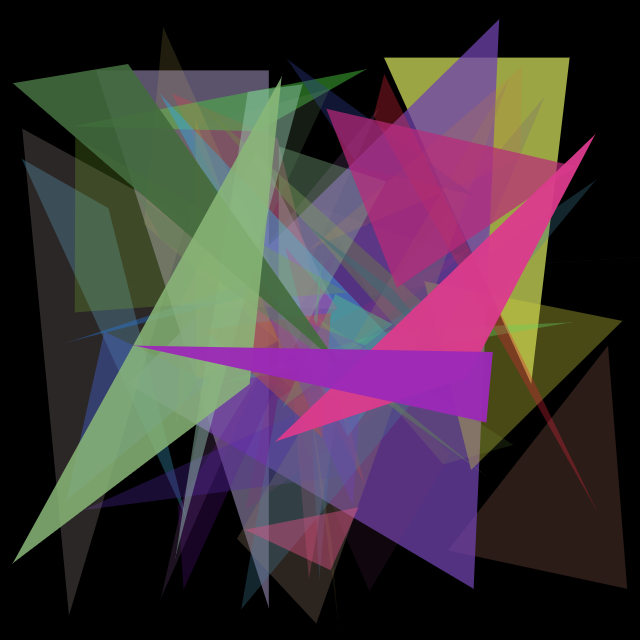
Give the GLSL for this background, as a WebGL 1 fragment shader.

```glsl
precision highp float;
// Overlapping translucent triangles and slivers heaped on black, with a black margin so it tiles.

uniform vec2 u_resolution;

vec3 hash3(float n) {
  vec3 h = fract(n * vec3(0.1031, 0.1030, 0.0973));
  h += dot(h, h.yzx + 33.33);
  return fract((h.xxy + h.yzz) * h.zyx);
}

// Signed distance from the line a-b, positive on its left
float edgeDistance(vec2 p, vec2 a, vec2 b) {
  vec2 along = b - a;
  vec2 offset = p - a;
  return (along.x * offset.y - along.y * offset.x) / max(length(along), 1e-4);
}

// Antialiased triangle coverage, for either winding
float triangle(vec2 p, vec2 a, vec2 b, vec2 c) {
  float winding = edgeDistance(c, a, b) < 0.0 ? -1.0 : 1.0;
  float inside = winding * min(winding * edgeDistance(p, a, b) * winding,
    min(winding * edgeDistance(p, b, c), winding * edgeDistance(p, c, a)) * winding);
  if (winding < 0.0) {
    inside = -max(edgeDistance(p, a, b), max(edgeDistance(p, b, c), edgeDistance(p, c, a)));
  }
  return clamp(inside * min(u_resolution.x, u_resolution.y) + 0.5, 0.0, 1.0);
}

vec3 glaze(vec3 base, vec2 p, vec2 a, vec2 b, vec2 c, vec3 tint, float opacity) {
  return mix(base, tint, opacity * triangle(p, a, b, c));
}

// Random corner, denser towards the centre and kept inside the margin
vec2 scatter(vec2 h) {
  vec2 s = h * 2.0 - 1.0;
  return 0.5 + 0.48 * s * sqrt(abs(s));
}

void main() {
  vec2 p = gl_FragCoord.xy / u_resolution;
  vec3 color = vec3(0.0);

  // Broad sheets underneath
  color = glaze(color, p, vec2(0.98, 0.08), vec2(0.95, 0.46), vec2(0.70, 0.14), vec3(0.17, 0.11, 0.09), 1.0);
  color = glaze(color, p, vec2(0.15, 0.89), vec2(0.42, 0.89), vec2(0.42, 0.05), vec3(0.42, 0.38, 0.50), 0.85);
  color = glaze(color, p, vec2(0.60, 0.91), vec2(0.89, 0.91), vec2(0.83, 0.40), vec3(0.64, 0.68, 0.28), 0.95);
  color = glaze(color, p, vec2(0.20, 0.40), vec2(0.78, 0.97), vec2(0.74, 0.08), vec3(0.44, 0.26, 0.68), 0.75);

  // Scattered glazes; pulling the third corner towards the second makes slivers
  for (int i = 0; i < 44; i++) {
    float n = float(i) * 4.0 + 7.0;
    vec3 h = hash3(n);
    vec3 k = hash3(n + 1.0);
    vec3 m = hash3(n + 2.0);
    vec2 a = scatter(h.xy);
    vec2 b = scatter(k.xy);
    vec2 c = mix(b, scatter(m.xy), mix(0.15, 0.85, h.z));
    vec3 tint = mix(hash3(n + 3.0), vec3(0.46, 0.30, 0.70), 0.25);
    color = glaze(color, p, a, b, c, tint, mix(0.08, 0.50, k.z));
  }

  // Bold shards on top
  color = glaze(color, p, vec2(0.02, 0.87), vec2(0.20, 0.90), vec2(0.53, 0.43), vec3(0.26, 0.42, 0.24), 0.9);
  color = glaze(color, p, vec2(0.44, 0.88), vec2(0.02, 0.12), vec2(0.39, 0.40), vec3(0.54, 0.72, 0.47), 0.85);
  color = glaze(color, p, vec2(0.51, 0.83), vec2(0.90, 0.74), vec2(0.62, 0.55), vec3(0.73, 0.16, 0.48), 0.7);
  color = glaze(color, p, vec2(0.43, 0.31), vec2(0.93, 0.79), vec2(0.73, 0.41), vec3(0.86, 0.23, 0.55), 0.95);
  color = glaze(color, p, vec2(0.21, 0.46), vec2(0.77, 0.45), vec2(0.76, 0.34), vec3(0.61, 0.16, 0.72), 0.95);

  gl_FragColor = vec4(color, 1.0);
}
```
